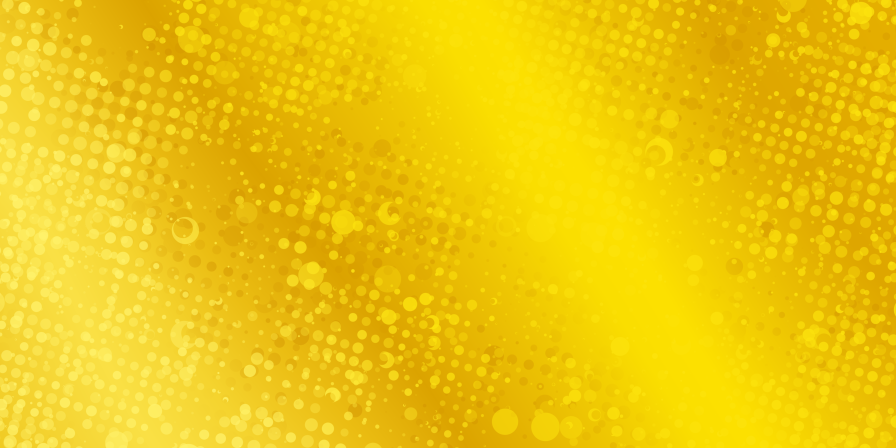
A WebGL 2 fragment shader for this background:

```glsl
#version 300 es
precision highp float;

uniform vec2 u_resolution;
out vec4 outColor;

// Gradient bands, placed along a slanted axis
const int STOP_COUNT = 12;
const float BAND_SLANT = 0.68;
const float BAND_WARP = 0.10;
const float STOP_AT[STOP_COUNT] = float[](
    0.0, 0.38, 0.60, 0.80, 1.02, 1.20, 1.40, 1.58, 1.72, 1.98, 2.25, 2.7);
const vec3 STOP_COLOR[STOP_COUNT] = vec3[](
    vec3(0.94, 0.79, 0.13), vec3(0.98, 0.88, 0.27), vec3(0.96, 0.83, 0.18),
    vec3(0.92, 0.74, 0.07), vec3(0.86, 0.64, 0.00), vec3(0.90, 0.71, 0.01),
    vec3(0.94, 0.79, 0.01), vec3(0.98, 0.87, 0.00), vec3(0.99, 0.88, 0.00),
    vec3(0.93, 0.77, 0.01), vec3(0.87, 0.65, 0.00), vec3(0.90, 0.69, 0.00));

// Dot colours
const vec3 PALE_DOT = vec3(1.0, 0.95, 0.42);
const vec3 YELLOW_DOT = vec3(0.99, 0.89, 0.05);
const vec3 AMBER_DOT = vec3(0.82, 0.57, 0.00);

// Dot layers
const int HALFTONE_LAYERS = 2;
const float HALFTONE_PITCH = 0.031;
const float HALFTONE_PITCH_STEP = 0.007;
const float HALFTONE_ANGLE = -0.30;
const float HALFTONE_TURN = 0.07;
const float HALFTONE_OPACITY = 0.78;
const float AMBER_PITCH = 0.039;
const float AMBER_OPACITY = 0.48;
const float DISC_OPACITY = 0.84;
const float BITTEN_SHARE = 0.22;

float hash(vec2 p) {
    vec3 q = fract(p.xyx * 0.1031);
    q += dot(q, q.yzx + 33.33);
    return fract((q.x + q.y) * q.z);
}

float noise(vec2 p) {
    vec2 i = floor(p);
    vec2 f = fract(p);
    f = f * f * (3.0 - 2.0 * f);
    return mix(mix(hash(i), hash(i + vec2(1, 0)), f.x),
               mix(hash(i + vec2(0, 1)), hash(i + vec2(1, 1)), f.x), f.y);
}

// Patchy density, 0 in gaps and 1 inside a cluster
float cluster(vec2 p, float seed) {
    float n = 0.6 * noise(p * 4.0 + seed) + 0.4 * noise(p * 11.0 + seed * 2.0);
    return smoothstep(0.36, 0.68, n);
}

float disc(vec2 offset, float radius) {
    float edge = 0.7 / u_resolution.y;
    return 1.0 - smoothstep(-edge, edge, length(offset) - radius);
}

// Rotated grid of dots that swell inside clusters
float halftone(vec2 p, float pitch, float angle, float seed) {
    float c = cos(angle), s = sin(angle);
    mat2 turn = mat2(c, s, -s, c);
    vec2 cell = floor(p * turn / pitch);
    vec2 center = turn * ((cell + 0.5) * pitch);
    float pick = hash(cell + seed);
    float radius = pitch * 0.40 * cluster(center, seed) * mix(0.7, 1.0, pick);
    float shown = step(0.15, pick) * smoothstep(0.001, 0.004, radius);
    return disc(p - center, radius) * shown * mix(0.4, 1.0, hash(cell + seed + 50.0));
}

// Loose discs of mixed size, some bitten into crescents and rings
float scatter(vec2 p, float pitch, float smallest, float largest, float density, float seed) {
    vec2 home = floor(p / pitch);
    float cover = 0.0;
    for (int y = -1; y <= 1; y++) {
        for (int x = -1; x <= 1; x++) {
            vec2 cell = home + vec2(x, y);
            vec2 jitter = vec2(hash(cell + seed), hash(cell + seed + 17.0));
            vec2 center = (cell + 0.1 + 0.8 * jitter) * pitch;
            float size = hash(cell + seed + 31.0);
            float radius = mix(smallest, largest, size * size);
            float shape = disc(p - center, radius);
            vec2 bite = (jitter.yx - 0.5) * radius * 1.3;
            float bitten = step(hash(cell + seed + 43.0), BITTEN_SHARE);
            shape *= 1.0 - bitten * disc(p - center - bite, radius * 0.72);
            float chance = density * mix(0.2, 1.0, cluster(center, seed));
            float shown = step(hash(cell + seed + 59.0), chance);
            cover = max(cover, shape * shown * mix(0.3, 1.0, hash(cell + seed + 71.0)));
        }
    }
    return cover;
}

void main() {
    vec2 p = gl_FragCoord.xy / u_resolution.y;

    // Slanted gold bands
    float band = p.x + BAND_SLANT * p.y + BAND_WARP * (noise(p * 2.2 + 4.0) - 0.5);
    vec3 color = STOP_COLOR[0];
    for (int i = 1; i < STOP_COUNT; i++) {
        float blend = (band - STOP_AT[i - 1]) / (STOP_AT[i] - STOP_AT[i - 1]);
        color = mix(color, STOP_COLOR[i], clamp(blend, 0.0, 1.0));
    }
    vec3 lightDot = mix(PALE_DOT, YELLOW_DOT, smoothstep(0.55, 1.15, band));

    // Darker dots, kept out of the bright bands
    float shade = smoothstep(0.86, 0.72, color.g);
    float amber = max(halftone(p, AMBER_PITCH, HALFTONE_ANGLE, 90.0),
                      scatter(p, 0.06, 0.008, 0.024, 0.5, 120.0));
    color = mix(color, AMBER_DOT, amber * AMBER_OPACITY * shade);

    // Light halftone grids
    for (int i = 0; i < HALFTONE_LAYERS; i++) {
        float k = float(i);
        float dots = halftone(p, HALFTONE_PITCH + k * HALFTONE_PITCH_STEP,
                              HALFTONE_ANGLE + k * HALFTONE_TURN, 11.0 + k * 23.0);
        color = mix(color, lightDot, dots * HALFTONE_OPACITY);
    }

    // Loose discs and fine specks
    float loose = scatter(p, 0.09, 0.011, 0.032, 0.6, 210.0);
    loose = max(loose, scatter(p, 0.045, 0.006, 0.016, 0.5, 260.0));
    loose = max(loose, scatter(p, 0.026, 0.002, 0.006, 0.45, 310.0));
    color = mix(color, lightDot, loose * DISC_OPACITY);

    outColor = vec4(color, 1.0);
}
```
